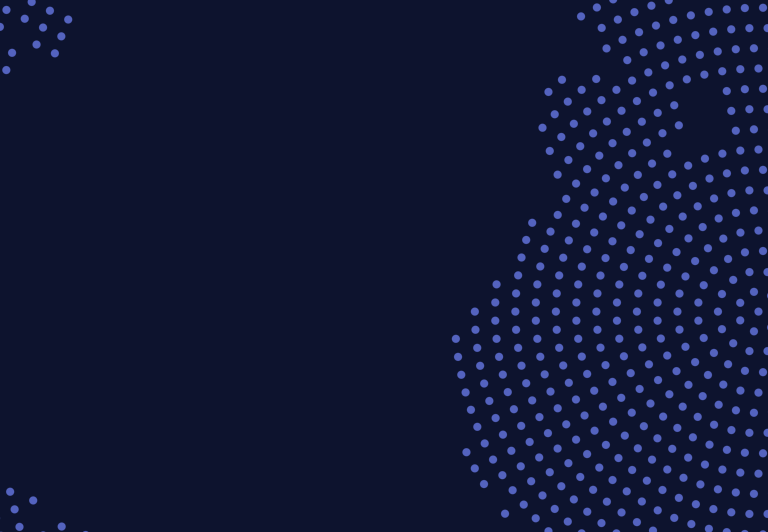
Give the GLSL for this background, as a WebGL 1 fragment shader.

```glsl
precision highp float;
// Dotted continents on a dark night-blue ground. Dots sit on concentric rings
// around a centre near the right edge, seven more on each ring than the last;
// coastlines written in ring number and angle decide which dots are shown.

uniform vec2 u_resolution;

const float RING_GAP = 0.03808;
const float DOT_RADIUS = 0.0076;

// The large land on the right; angle is zero to the left and grows upward.
bool mainland(float ring, float angle) {
  if (ring < 11.5) {
    // inland sea
    float seaStart = min(1.22, 1.1 + 0.12 * (ring - 9.0));
    return !(ring > 8.5 && angle > seaStart && angle < 1.39);
  }
  // ragged outermost southern coast
  if (ring > 15.5 && ring < 16.5 && abs(angle + 0.56) < 0.14)
    return abs(angle + 0.617) > 0.02;
  // northern cape
  if (ring > 15.5) return ring < 18.5 && angle > 1.02;

  bool south = angle < 0.6 / (ring - 11.0) - 0.19;
  bool north = angle > 0.55 + 0.07 * (ring - 12.0);
  float inletAngle = 1.026 - 0.069 * (ring - 14.0);
  bool inlet = ring > 13.5 && abs(angle - inletAngle) < 0.05;
  return south || (north && !inlet);
}

// Small pieces of land in the two left corners.
bool corners(float ring, float angle) {
  if (ring < 34.5) return false;
  if (angle > 0.0) {
    float shore = ring > 38.5 ? 0.3 : 0.34;
    bool lake = abs(ring - 39.0) < 0.5 && abs(angle - 0.358) < 0.01;
    return ring > 36.5 && angle > shore && angle < 0.412 && !lake;
  }
  bool lake = abs(ring - 37.0) < 0.5 && abs(angle + 0.279) < 0.01;
  return angle < -0.222 - 0.028 * (38.0 - ring) && !lake;
}

void main() {
  vec2 uv = gl_FragCoord.xy / u_resolution.y;
  float aspect = u_resolution.x / u_resolution.y;
  vec2 fromCentre = vec2(0.9876 * aspect - uv.x, uv.y - 0.4143);

  // nearest ring, then nearest dot on it; odd rings are shifted half a step
  float ring = floor(length(fromCentre) / RING_GAP + 0.5);
  float angleStep = 6.2831853 / (7.0 * max(ring, 1.0));
  float shift = 0.5 * mod(ring, 2.0);
  float angle = atan(fromCentre.y, fromCentre.x + 1e-6);
  float dotAngle = (floor(angle / angleStep + 0.5 - shift) + shift) * angleStep;
  vec2 dotCentre = ring * RING_GAP * vec2(cos(dotAngle), sin(dotAngle));

  // soft-edged dot, kept only on land
  float edge = 0.75 / u_resolution.y;
  float distToDot = length(fromCentre - dotCentre) - DOT_RADIUS;
  float cover = 1.0 - smoothstep(-edge, edge, distToDot);
  if (!mainland(ring, dotAngle) && !corners(ring, dotAngle)) cover = 0.0;

  vec3 night = vec3(0.05, 0.073, 0.18);
  vec3 periwinkle = vec3(0.33, 0.39, 0.75);
  gl_FragColor = vec4(mix(night, periwinkle, cover), 1.0);
}
```
